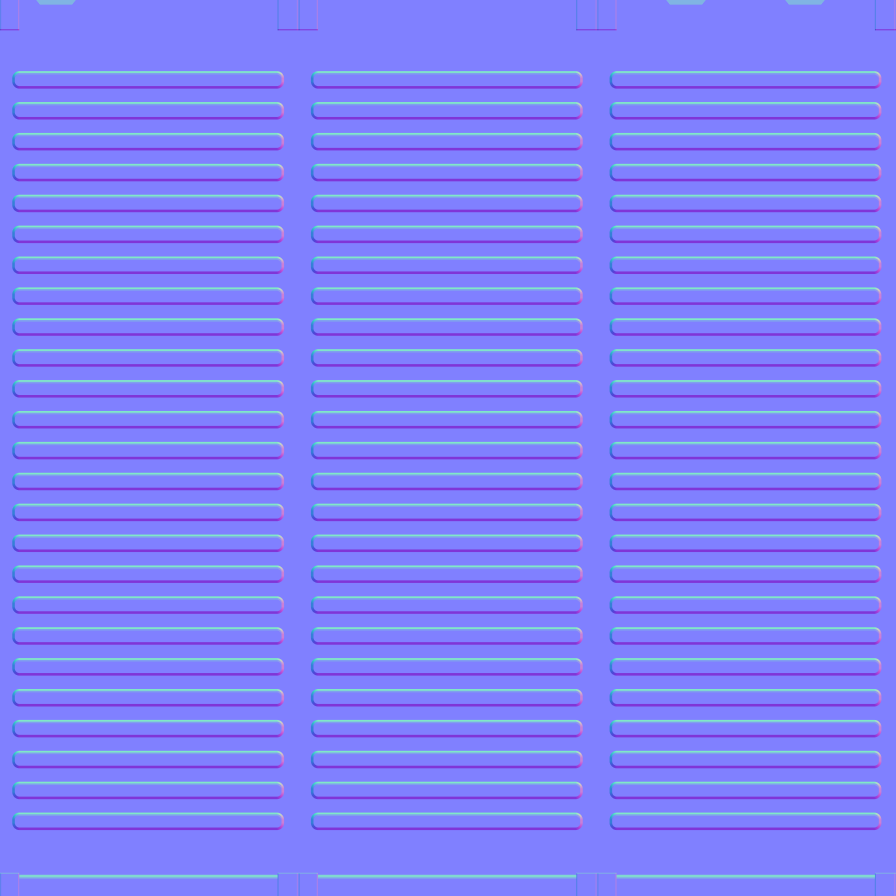
A WebGL 2 fragment shader for this texture map:

```glsl
#version 300 es
precision highp float;
// Tangent-space normal map of a louvred panel: columns of raised rounded slats,
// with small tabs along the column seams at the top and bottom borders.
// Slats use a rounded-box distance and its gradient; edges are box-filtered bands.

#define UNITS 768.0        // design units across the canvas
#define COLUMN 256.0       // column period
#define ROWS 25.0
#define ROW_STEP 26.48
#define FIRST_ROW 64.0     // centre of the lowest slat
#define SLAT_HALF vec2(116.5, 7.5)
#define SLAT_RADIUS 6.2
#define LIT_EDGE 1.5       // steep part of the upper bevel
#define SOFT_EDGE 2.9      // full depth of the upper bevel
#define DARK_EDGE 2.2      // depth of the lower and side bevels
#define TAB_HEIGHT 26.0

uniform vec2 u_resolution;
out vec4 fragColor;

const vec3 FLAT = vec3(0.5, 0.5, 1.0);
const vec3 TILT = vec3(0.41, 0.41, -0.22);   // colour shift of a full slope

float pixel;   // size of one pixel in design units

// Share of the pixel at x that lies between lo and hi.
float band(float x, float lo, float hi) {
  vec2 c = clamp((vec2(lo, hi) - x) / pixel + 0.5, 0.0, 1.0);
  return c.y - c.x;
}

// Slope facing dir, with its strength in z.
vec3 slope(vec2 dir, float amount) {
  return vec3(dir, 1.0) * amount;
}

// Distance to a rounded box in x, outward direction in yz.
vec3 roundedBox(vec2 p, vec2 halfSize, float radius) {
  vec2 q = abs(p) - halfSize + radius;
  vec2 outer = max(q, 0.0);
  float d = length(outer) + min(max(q.x, q.y), 0.0) - radius;
  vec2 dir = q.x > q.y ? vec2(1.0, 0.0) : vec2(0.0, 1.0);
  if (min(q.x, q.y) > 0.0) dir = normalize(q);
  return vec3(d, dir * (2.0 * step(0.0, p) - 1.0));
}

vec3 slats(vec2 p) {
  float row = clamp(round((p.y - FIRST_ROW) / ROW_STEP), 0.0, ROWS - 1.0);
  vec2 local = vec2(mod(p.x, COLUMN) - 127.0, p.y - FIRST_ROW - row * ROW_STEP);
  vec3 box = roundedBox(local, SLAT_HALF, SLAT_RADIUS);
  float lit = band(box.x, -LIT_EDGE, 0.0) + 0.3 * band(box.x, -SOFT_EDGE, -LIT_EDGE);
  float dark = 0.71 * band(box.x, -DARK_EDGE, 0.0);
  return slope(box.yz, mix(dark, lit, smoothstep(0.0, 0.8, box.z)));
}

// Upright outlines of the two tabs that meet at a seam.
vec3 tabSides(float s) {
  vec2 left = vec2(-1.0, 0.0);
  vec2 right = vec2(1.0, 0.0);
  return slope(left, 0.4 * band(s, -18.2, -17.2))
       + slope(right, 0.3 * band(s, -1.6, -0.6))
       + slope(left, 0.3 * band(s, 0.0, 1.0))
       + slope(right, 0.4 * band(s, 15.5, 16.5));
}

vec3 borders(vec2 p) {
  float s = mod(p.x + 0.5 * COLUMN, COLUMN) - 0.5 * COLUMN;
  float top = UNITS - p.y;
  float tab = band(s, -18.0, 16.5);
  vec2 up = vec2(0.0, 1.0);

  // Tabs hanging from the top and standing on the bottom
  float inTabs = band(top, -2.0, TAB_HEIGHT) + band(p.y, -2.0, 19.5);
  vec3 t = tabSides(s) * inTabs;
  t += slope(-up, 0.65 * tab * band(top, TAB_HEIGHT - 1.0, TAB_HEIGHT));
  t += slope(up, 0.4 * tab * band(p.y, 19.0, 20.0));

  // Lit ledge between the bottom tabs
  t += slope(up, (1.0 - tab) * (0.85 * band(p.y, 16.0, 18.2)
                              + 0.35 * band(p.y, 14.8, 16.0)));

  // Tapered notches cut by the top border
  float centres[3] = float[3](48.0, 588.0, 690.0);
  for (int i = 0; i < 3; i++) {
    float halfWidth = 17.0 - 0.8 * top;
    float x = p.x - centres[i];
    t += slope(up, 0.5 * band(x, -halfWidth, halfWidth) * band(top, -2.0, 4.0));
  }
  return t;
}

void main() {
  vec2 p = gl_FragCoord.xy / u_resolution * UNITS;
  pixel = UNITS / min(u_resolution.x, u_resolution.y);
  vec3 tilt = slats(p) + borders(p);
  fragColor = vec4(clamp(FLAT + TILT * tilt, 0.0, 1.0), 1.0);
}
```
